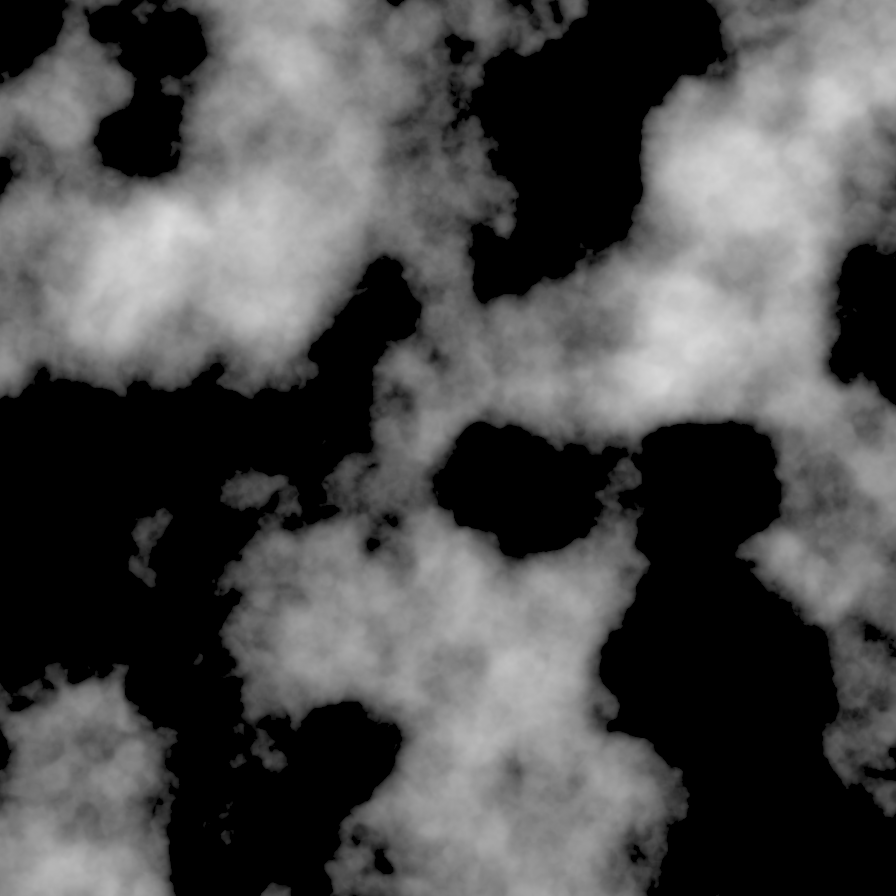
This texture is drawn by a WebGL 1 fragment shader. Its source:

```glsl
precision highp float;

uniform vec2 u_resolution;

const int OCTAVES = 6;

vec3 hash3(vec2 cell) {
  vec3 q = fract(cell.xyx * vec3(0.1031, 0.1030, 0.0973));
  q += dot(q, q.yxz + 33.33);
  return fract((q.xxy + q.yzz) * q.zyx);
}

// Cellular noise: soft spots of random brightness, zero mean, unit variance
float spotNoise(vec2 p, float falloff) {
  vec2 base = floor(p);
  float total = 0.0;
  float energy = 0.0;
  for (int y = -1; y <= 1; y++) {
    for (int x = -1; x <= 1; x++) {
      vec2 cell = base + vec2(float(x), float(y));
      vec3 rnd = hash3(cell);
      vec2 offset = p - cell - mix(vec2(0.15), vec2(0.85), rnd.xy);
      float weight = exp(-falloff * dot(offset, offset));
      total += weight * (rnd.z - 0.5) * sqrt(12.0);
      energy += weight * weight;
    }
  }
  return total * inversesqrt(energy);
}

// Rotated octaves, rescaled to unit variance
float cloudField(vec2 p, float gain) {
  mat2 turnAndDouble = mat2(1.6, 1.2, -1.2, 1.6);
  float total = 0.0;
  float energy = 0.0;
  float amplitude = 1.0;
  for (int i = 0; i < OCTAVES; i++) {
    total += amplitude * spotNoise(p, 4.0);
    energy += amplitude * amplitude;
    amplitude *= gain;
    p = turnAndDouble * p + vec2(17.3, 41.7);
  }
  return total * inversesqrt(energy);
}

// Black gaps, then a steep rim that flattens toward the bright cores
float cloudTone(float density, float threshold, float brightness) {
  return brightness * pow(max(density - threshold, 0.0), 0.45);
}

void main() {
  vec2 uv = gl_FragCoord.xy / u_resolution.y;
  float density = cloudField(uv * 5.5 + vec2(23.0, 61.0), 0.5);
  float gray = cloudTone(density, -0.385, 0.515);
  gl_FragColor = vec4(vec3(min(gray, 1.0)), 1.0);
}
```
